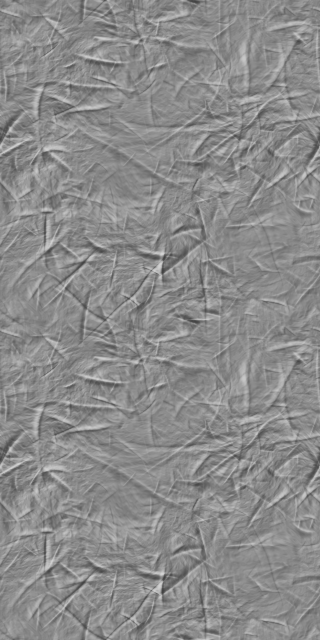
Give the GLSL for this texture, as a Shadertoy shader.

```glsl
const float PI = 3.14159265;
const vec2 LIGHT = vec2(-0.45, 0.893);
const vec3 BASE_GRAY = vec3(0.543);

vec2 hash22(vec2 p) {
    vec3 q = fract(p.xyx * vec3(0.1031, 0.1030, 0.0973));
    q += dot(q, q.yzx + 33.33);
    return fract((q.xx + q.yz) * q.zy);
}

vec2 direction(float angle) {
    return vec2(cos(angle), sin(angle));
}

float cornerValue(vec2 cell, vec2 offset, vec2 period, float seed) {
    return dot(direction(2.0 * PI * hash22(mod(cell, period) + seed).x), offset);
}

// Gradient noise that wraps after a whole number of cells
float gradientNoise(vec2 p, vec2 period, float seed) {
    vec2 i = floor(p), f = p - i;
    vec2 u = f * f * f * (f * (f * 6.0 - 15.0) + 10.0);
    vec2 e = vec2(1.0, 0.0);
    float low = mix(cornerValue(i, f, period, seed),
                    cornerValue(i + e, f - e, period, seed), u.x);
    float high = mix(cornerValue(i + e.yx, f - e.yx, period, seed),
                     cornerValue(i + 1.0, f - 1.0, period, seed), u.x);
    return mix(low, high, u.y);
}

vec2 warp(vec2 p, float cells, float amount, float seed) {
    return p + amount * vec2(gradientNoise(p * cells, vec2(cells), seed),
                             gradientNoise(p * cells, vec2(cells), seed + 37.0));
}

// Folds: creased ridges, strongest in the middle octaves
float foldHeight(vec2 p) {
    float height = 0.0;
    for (int i = 0; i < 5; i++) {
        float octave = float(i);
        vec2 freq = vec2(5.0, 6.0) * exp2(octave);
        float n = gradientNoise(p * freq, freq, 11.0 + 17.0 * octave);
        float ridge = -sqrt(n * n + 0.003);
        float weight = 0.45 + 0.45 * octave - 0.085 * octave * octave;
        height += mix(n, ridge, 0.6) * weight / freq.y;
    }
    return height;
}

float foldShade(vec2 p, vec2 light) {
    float reach = 0.0018;
    vec2 toLight = light * reach;
    return (foldHeight(p - toLight) - foldHeight(p + toLight)) / (2.0 * reach);
}

// Lit slope of one tapered crease, sharp on one flank and soft on the other
float crease(vec2 d, float angle, float halfLength, float width, float bow) {
    vec2 along = direction(angle);
    vec2 across = vec2(-along.y, along.x);
    float s = dot(d, along) / halfLength;
    float taper = 1.0 - smoothstep(0.3, 1.0, abs(s));
    float u = (dot(d, across) + bow * s * s) / (width * mix(0.65, 1.0, taper));
    u *= u * bow > 0.0 ? 0.5 : 1.0;
    float facing = dot(across, LIGHT);
    facing *= 1.2 / (abs(facing) + 0.25);
    return taper * exp(-u * u) * (2.4 * u * facing + 0.2);
}

// One random crease per cell
float creaseLayer(vec2 p, float cells, float width, float seed) {
    vec2 g = p * cells, base = floor(g);
    float shade = 0.0;
    for (int y = -1; y <= 1; y++) {
        for (int x = -1; x <= 1; x++) {
            vec2 cell = base + vec2(x, y);
            vec2 id = mod(cell, cells) + seed;
            vec2 shape = hash22(id), place = hash22(id + 71.3), look = hash22(id + 139.7);
            float facingSign = look.x < 0.3 ? -1.0 : 1.0;
            float strength = facingSign * mix(0.35, 1.6, fract(look.x * 7.0));
            shade += strength * crease(g - cell - place, PI * shape.x,
                                       mix(0.3, 0.9, shape.y),
                                       width * cells * mix(0.7, 1.4, look.y),
                                       0.16 * (look.y - 0.5));
        }
    }
    return shade;
}

// Straight creases that spread from a pinched area
float creaseFan(vec2 p, vec2 pinch) {
    vec2 d = fract(p - pinch + 0.5) - 0.5;
    float shade = 0.0;
    for (int i = 0; i < 13; i++) {
        vec2 rnd = hash22(vec2(float(i), 53.0));
        float angle = 2.0 * PI * (float(i) + 1.4 * rnd.x) / 13.0;
        float size = mix(0.1, 0.43, rnd.y) * mix(0.6, 1.0, step(0.0, sin(angle)));
        vec2 middle = direction(angle) * (size * 0.5 + 0.05 * rnd.x);
        shade += mix(0.4, 1.2, rnd.x) * crease(d - middle, angle, size * 0.5,
                                               mix(0.0035, 0.007, rnd.y), 0.01 * (rnd.x - 0.5));
    }
    return shade;
}

void mainImage(out vec4 fragColor, in vec2 fragCoord) {
    vec2 p = fragCoord / iResolution.x;
    vec2 bent = warp(p, 9.0, 0.016, 5.0);

    // Some patches lie flatter, and the folds turn from patch to patch
    float roughness = clamp(1.0 + 1.1 * gradientNoise(p * 3.0, vec2(3.0), 91.0), 0.55, 1.5);
    float turn = 2.4 * gradientNoise(p * 4.0, vec2(4.0), 127.0);

    float shade = 0.37 * foldShade(warp(p, 5.0, 0.05, 23.0), direction(2.2 + turn));
    shade += 0.9 * creaseLayer(bent, 3.0, 0.0045, 201.0);
    shade += 0.9 * creaseLayer(bent, 5.0, 0.0045, 307.0);
    shade += 0.9 * creaseLayer(bent, 8.0, 0.0042, 411.0);
    shade += 0.75 * creaseLayer(bent, 12.0, 0.0038, 509.0);
    shade += 0.5 * creaseLayer(bent, 19.0, 0.0034, 613.0);
    shade = shade * roughness + 0.7 * creaseFan(bent, vec2(0.77, 0.61));

    float contrast = 0.16 * shade / sqrt(1.0 + 0.2 * shade * shade);
    fragColor = vec4(BASE_GRAY + contrast, 1.0);
}
```
